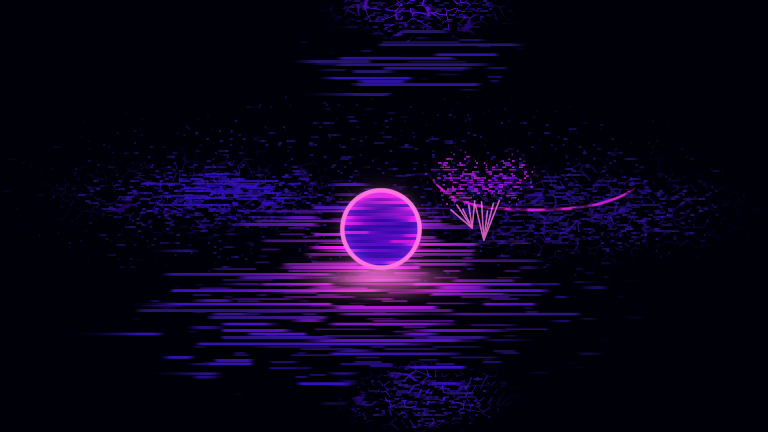
A Shadertoy shader for this background:

```glsl
// Neon ring over glitching violet scanlines, with dotted clouds and a fine wire fan.
float hash(vec2 p) {
    vec3 q = fract(p.xyx * vec3(.1031, .1030, .0973));
    q += dot(q, q.yzx + 33.33);
    return fract((q.x + q.y) * q.z);
}

// Flat-topped elliptical region
float region(vec2 p, vec2 center, vec2 radius) {
    vec2 q = (p - center) / radius;
    float d = dot(q, q);
    return exp(-d * d);
}

// Soft elliptical glow
float glow(vec2 p, vec2 center, vec2 radius) {
    vec2 q = (p - center) / radius;
    return exp(-dot(q, q));
}

// Smooth noise along x, independent for each horizontal row
float rowNoise(vec2 p, float rows, float len) {
    float row = floor(p.y * rows) + 300.;
    float x = p.x / len + 80. + 50. * hash(vec2(row, 7.));
    float i = floor(x), f = fract(x);
    return mix(hash(vec2(i, row)), hash(vec2(i + 1., row)), f * f * (3. - 2. * f));
}

// Horizontal dashes whose coverage follows density
float dashes(vec2 p, float rows, float len, float density) {
    float n = rowNoise(p, rows, len);
    float edge = mix(1., .22, density);
    float band = abs(fract(p.y * rows) - .5);
    float soft = rows / iResolution.y;
    return smoothstep(edge, edge + .12, n) * (1. - smoothstep(.42 - .3 * soft, .42 + .3 * soft, band));
}

// Cellular noise: gap between the two nearest feature points
float cellGap(vec2 p) {
    vec2 cell = floor(p), f = fract(p);
    float near = 9., next = 9.;
    for (int y = -1; y <= 1; y++)
    for (int x = -1; x <= 1; x++) {
        vec2 o = vec2(x, y), id = cell + o + 200.;
        float d = length(o + vec2(hash(id), hash(id + 57.)) - f);
        next = min(next, max(near, d));
        near = min(near, d);
    }
    return next - near;
}

float segment(vec2 p, vec2 a, vec2 b) {
    vec2 ab = b - a;
    return length(p - a - ab * clamp(dot(p - a, ab) / dot(ab, ab), 0., 1.));
}

void mainImage(out vec4 fragColor, in vec2 fragCoord) {
    vec2 p = (fragCoord - .5 * iResolution.xy) / iResolution.y;
    float px = 1. / iResolution.y;
    vec3 blue = vec3(.20, .06, .78), violet = vec3(.36, .05, .85);
    vec3 magenta = vec3(.85, .12, .84), pink = vec3(1., .45, .87);
    vec3 col = vec3(0., 0., .035);

    // Ragged cloud outlines
    vec2 w = p + .012 * vec2(sin(p.y * 47. + 3. * sin(p.x * 19.)), sin(p.x * 39. + 2. * sin(p.y * 31.)));
    float left = region(w, vec2(-.40, .045), vec2(.32, .080));
    float right = region(w, vec2(.42, .015), vec2(.34, .10));
    float top = region(w, vec2(.085, .48), vec2(.18, .060));
    float bottom = region(w, vec2(.095, -.42), vec2(.16, .070));
    float patchArea = region(w, vec2(.225, .085), vec2(.12, .055));
    float clouds = max(max(left, right), max(top, bottom));

    // Sparse dust and dense dotted grain
    float dust = .22 * region(p, vec2(0., .05), vec2(.85, .24));
    float grain = dashes(p, 216., .014, max(dust, .57 * clouds));
    float core = glow(p, vec2(-.36, .055), vec2(.19, .045));
    col = mix(col, mix(vec3(.10, .07, .28), blue, .35 + .65 * core), grain * (.45 + .5 * hash(floor(p * 144.) + 300.)));
    col = mix(col, blue, .8 * dashes(p + 3., 180., .05, .65 * core));

    // Curling filaments
    float gap = cellGap(w * vec2(34., 48.));
    float filament = 1. - smoothstep(.03, .07 + 40. * px, gap);
    float broken = smoothstep(.3, .6, rowNoise(p + 5., 110., .02));
    float wire = filament * broken * (.55 * clouds + .35 * max(top, bottom));
    col = mix(col, mix(blue, violet, max(top, .4)), wire);
    float sparks = dashes(p + 9., 200., .008, .72 * patchArea);
    col = mix(col, mix(violet, magenta, hash(floor(p * 120.) + 90.)), .8 * sparks);

    // Long scanlines, warmer close to the ring
    float lower = region(p, vec2(-.04, -.22), vec2(.50, .19));
    float upper = region(p, vec2(.07, .36), vec2(.26, .085));
    float deep = glow(p, vec2(-.08, -.32), vec2(.25, .07));
    float heat = glow(p, vec2(-.01, -.12), vec2(.22, .12));
    float belt = glow(p, vec2(-.01, -.06), vec2(.30, .13));
    float density = max(max(.56 * lower, .50 * upper), max(.72 * deep, .75 * belt));
    float lines = dashes(p, 130., .16, density);
    float fine = dashes(p + 2., 200., .07, .75 * density);
    float tone = hash(vec2(floor(p.y * 130.) + 300., 3.));
    vec3 lineColor = mix(mix(vec3(.14, .09, .36), blue, tone), violet, .5 * lower * tone);
    lineColor = mix(lineColor, blue, .7 * deep);
    lineColor = mix(lineColor, magenta, clamp(heat * (.65 + .9 * tone), 0., 1.));
    col = mix(col, lineColor, max(lines, .6 * fine));

    // Pink spill beneath the ring
    float spill = glow(p, vec2(-.01, -.145), vec2(.12, .035));
    col = mix(col, pink, spill * (.55 + .45 * rowNoise(p, 150., .12)));

    // Sagging wire and two converging fans
    float along = clamp((p.x - .106) / .477, 0., 1.);
    float sag = .012 + .08 * exp(-along * 8.) + .053 * pow(along, 6.);
    float span = smoothstep(.10, .12, p.x) * (1. - smoothstep(.575, .585, p.x));
    float curve = span * (1. - smoothstep(.001, .003 + px, abs(p.y - sag)));
    col = mix(col, magenta, curve * (.35 + .6 * broken));
    float fan = 1.;
    for (float i = 0.; i < 10.; i++) {
        float side = step(5., i), t = mod(i, 5.) / 4.;
        vec2 start = vec2(mix(.155, .212, side) + .055 * t, .038 - .03 * hash(vec2(i, 4.)));
        fan = min(fan, segment(p, start, mix(vec2(.204, -.028), vec2(.231, -.056), side)));
    }
    col = mix(col, pink, .8 * (1. - smoothstep(.0004, .001 + px, fan)));

    // Striped disc and bright rim
    vec2 q = p - vec2(-.007, -.030);
    float r = length(q);
    float stripe = rowNoise(p + 4., 144., .09);
    vec3 disc = mix(vec3(.16, .03, .62), vec3(.48, .05, .86), stripe);
    disc = mix(disc, magenta, smoothstep(.0, .085, q.y + .06 * (stripe - .5)));
    disc = mix(disc, magenta, .7 * smoothstep(.72, .85, stripe));
    col = mix(col, disc, 1. - smoothstep(.087 - px, .087 + px, r));
    col += pink * .22 * exp(-abs(r - .09) * 70.);
    col = mix(col, pink, 1. - smoothstep(.0045 - .5 * px, .0045 + px, abs(r - .0895)));

    fragColor = vec4(clamp(col, 0., 1.), 1.);
}
```
